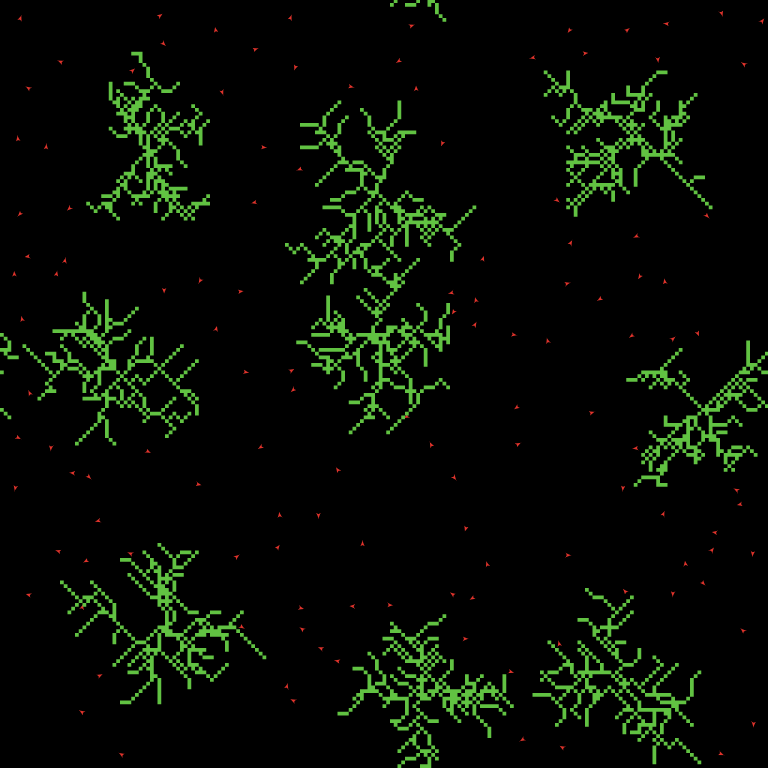
Give the GLSL for this pattern, as a WebGL 1 fragment shader.

```glsl
precision highp float;
// Branching green colonies on a square cell grid, with small red darts adrift on black.
// Each colony is a set of outward walks in strides of two cells, which keeps gaps open
// between side twigs; the four cells nearest a pixel are tested, then blended by coverage.

uniform vec2 u_resolution;

const vec3 BACKGROUND = vec3(0.0);
const vec3 COLONY_COLOR = vec3(0.38, 0.76, 0.26);
const vec3 DART_COLOR = vec3(0.88, 0.20, 0.17);

const float GRID = 204.8;          // cells across the canvas
const float COLONY_TILES = 3.0;    // colonies per side, wrapping at the borders
const float COLONY_JITTER = 0.5;   // share of a tile
const float COLONY_REACH = 36.0;   // cells
const int ARMS = 6;
const int MAX_ARM = 11;            // strides
const int MAX_TWIG = 4;            // strides
const float MIN_ARM = 6.0;
const float TWIG_CHANCE = 0.88;
const float TWIG_SPREAD = 0.9;     // radians away from the arm
const float WANDER = 2.0;          // radians of random turn per stride
const float DIAGONAL_BIAS = 1.6;   // above 1.3 favours diagonal strides

const float DART_TILES = 20.0;
const float DART_CHANCE = 0.43;
const float DART_SIZE = 0.0032;    // half length
const float DART_CLEARANCE = 20.0; // cells from a colony centre
const float TAU = 6.2831853;

float hash(vec2 p) {
  return fract(sin(dot(p, vec2(127.1, 311.7))) * 43758.5453);
}

vec2 hash2(vec2 p) {
  return vec2(hash(p), hash(p + vec2(17.3, 41.9)));
}

// One of the eight lattice steps close to the angle.
vec2 latticeStep(float angle) {
  return clamp(floor(DIAGONAL_BIAS * vec2(cos(angle), sin(angle)) + 0.5), -1.0, 1.0);
}

// Which cell of a 2 by 2 block lies at offset d from its lower left cell.
vec4 blockHit(vec2 d) {
  vec2 lo = 1.0 - step(0.5, abs(d));
  vec2 hi = 1.0 - step(0.5, abs(d - 1.0));
  return vec4(lo.x * lo.y, hi.x * lo.y, lo.x * hi.y, hi.x * hi.y);
}

// Both cells of a stride that starts at offset d.
vec4 strideHit(vec2 d, vec2 dir) {
  return max(blockHit(d + dir), blockHit(d + 2.0 * dir));
}

vec2 colonyCentre(vec2 tile) {
  vec2 jitter = hash2(mod(tile, COLONY_TILES) + 5.7) - 0.5;
  return floor((tile + 0.5 + COLONY_JITTER * jitter) * GRID / COLONY_TILES);
}

// Lit cells of one colony inside the block; block is relative to the centre.
vec4 colony(vec2 block, float seed) {
  vec4 lit = blockHit(-block);
  for (int a = 0; a < ARMS; a++) {
    float armSeed = seed * float(ARMS) + float(a) + 1.0;
    float heading = TAU * (float(a) + 0.6 * hash(vec2(armSeed, 91.0))) / float(ARMS);
    float armLength = mix(MIN_ARM, float(MAX_ARM), hash(vec2(armSeed, 77.0)));
    vec2 tip = -block;
    for (int n = 0; n < MAX_ARM; n++) {
      float i = float(n);
      if (i >= armLength) break;
      float turn = hash(vec2(armSeed, i)) - 0.5;
      heading += 0.3 * turn;
      vec2 dir = latticeStep(heading + WANDER * turn);
      lit = max(lit, strideHit(tip, dir));
      tip += 2.0 * dir;

      // Twigs alternate sides and are walked only near the block.
      bool near = max(abs(tip.x), abs(tip.y)) < 2.0 * float(MAX_TWIG) + 2.0;
      if (near && n > 0 && hash(vec2(armSeed, i + 31.5)) < TWIG_CHANCE) {
        float side = mod(i, 2.0) * 2.0 - 1.0;
        float twigSeed = armSeed * 31.0 + i;
        float twigLength = mix(1.0, float(MAX_TWIG), hash(vec2(twigSeed, 53.0)));
        vec2 twig = tip;
        for (int k = 0; k < MAX_TWIG; k++) {
          if (float(k) >= twigLength) break;
          float sway = hash(vec2(twigSeed, float(k) + 7.0)) - 0.5;
          dir = latticeStep(heading + side * TWIG_SPREAD + WANDER * sway);
          lit = max(lit, strideHit(twig, dir));
          twig += 2.0 * dir;
        }
      }
    }
  }
  return lit;
}

// Antialiased coverage by colony cells; cell and pixel are in grid units.
float colonyCoverage(vec2 cell, float pixel) {
  vec2 block = floor(cell - 0.5 * pixel);
  vec2 share = clamp((cell + 0.5 * pixel - block - 1.0) / pixel, 0.0, 1.0);
  vec2 home = floor(cell * COLONY_TILES / GRID);
  vec4 lit = vec4(0.0);
  for (int n = 0; n < 9; n++) {
    vec2 tile = home + vec2(mod(float(n), 3.0), floor(float(n) / 3.0)) - 1.0;
    vec2 local = block - colonyCentre(tile);
    vec2 id = mod(tile, COLONY_TILES);
    if (length(local) < COLONY_REACH)
      lit = max(lit, colony(local, id.x + COLONY_TILES * id.y));
  }
  return mix(mix(lit.x, lit.y, share.x), mix(lit.z, lit.w, share.x), share.y);
}

// Notched arrowhead at a random place and heading in each chosen tile.
float dartCoverage(vec2 uv, float pixel) {
  vec2 tile = floor(uv * DART_TILES);
  vec2 centre = (tile + mix(vec2(0.12), vec2(0.88), hash2(tile + 3.1))) / DART_TILES;
  if (hash(tile + 61.3) > DART_CHANCE) return 0.0;
  vec2 home = floor(centre * COLONY_TILES);
  for (int n = 0; n < 9; n++) {
    vec2 next = home + vec2(mod(float(n), 3.0), floor(float(n) / 3.0)) - 1.0;
    if (distance(centre * GRID, colonyCentre(next)) < DART_CLEARANCE) return 0.0;
  }
  float angle = TAU * hash(tile + 23.7);
  vec2 forward = vec2(cos(angle), sin(angle));
  vec2 p = (uv - centre) / DART_SIZE;
  p = vec2(dot(p, forward), abs(dot(p, vec2(-forward.y, forward.x))));
  float flank = dot(p - vec2(1.0, 0.0), normalize(vec2(0.8, 2.0)));
  float notch = dot(p + vec2(0.7, 0.0), -normalize(vec2(1.0, 0.4)));
  return clamp(0.5 - max(flank, notch) * DART_SIZE / pixel, 0.0, 1.0);
}

void main() {
  float pixel = 1.0 / u_resolution.y;
  vec2 uv = gl_FragCoord.xy * pixel;
  vec3 color = mix(BACKGROUND, DART_COLOR, dartCoverage(uv, pixel));
  color = mix(color, COLONY_COLOR, colonyCoverage(uv * GRID, pixel * GRID));
  gl_FragColor = vec4(color, 1.0);
}
```
